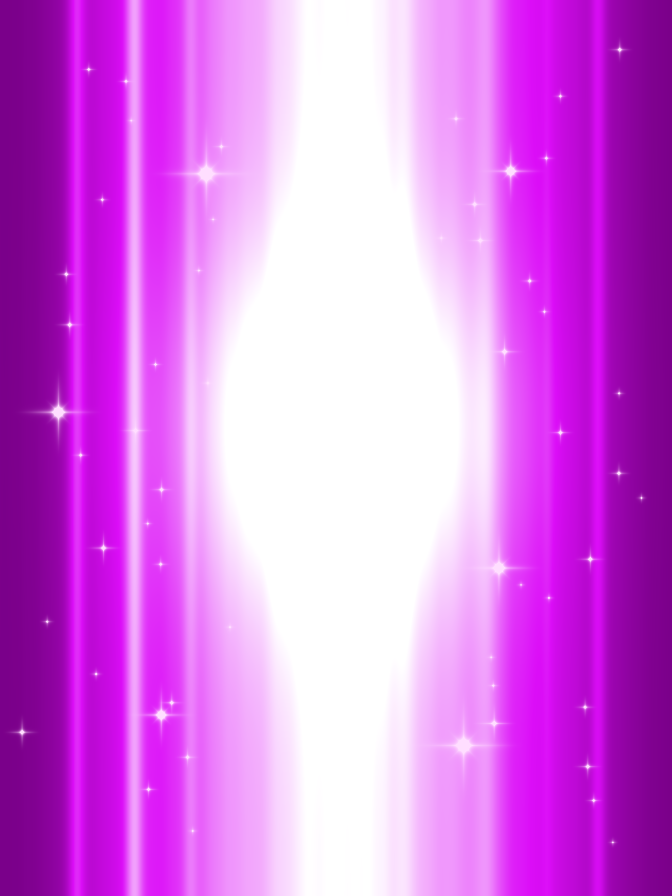
A Shadertoy shader for this background:

```glsl
const vec3 DEEP_PURPLE = vec3(0.48, 0.0, 0.54);
const vec3 MAGENTA = vec3(0.86, 0.05, 0.97);
const vec3 WHITE = vec3(1.0);
const vec3 SPARKLE_PINK = vec3(1.0, 0.87, 1.0);
const vec2 GLOW_CENTRE = vec2(0.508, 0.525);
const int SMALL_PER_SIDE = 25;

float hash(float n) {
    return fract(sin(n * 12.9898) * 43758.547);
}

// One-dimensional gradient noise
float gradientNoise(float x) {
    float cell = floor(x);
    float f = x - cell;
    float a = (hash(cell) * 2.0 - 1.0) * f;
    float b = (hash(cell + 1.0) * 2.0 - 1.0) * (f - 1.0);
    return mix(a, b, f * f * f * (f * (f * 6.0 - 15.0) + 10.0));
}

float bell(float x, float width) {
    float t = x / width;
    return exp(-t * t);
}

// Energy 0 is deep purple, 1 is magenta, 2 is white
vec3 energyColour(float energy) {
    vec3 shade = mix(DEEP_PURPLE, MAGENTA, clamp(energy, 0.0, 1.0));
    return mix(shade, WHITE, clamp(energy - 1.0, 0.0, 1.0));
}

float beamEnergy(float x) {
    float d = abs(x - GLOW_CENTRE.x);
    return 1.08 * (1.0 - smoothstep(0.24, 0.5, d))
         + 0.50 * (1.0 - smoothstep(0.15, 0.27, d))
         + 0.42 * (1.0 - smoothstep(0.03, 0.16, d));
}

float stripeEnergy(float x) {
    float left = 0.65 * bell(x - 0.113, 0.013)
               + 0.60 * bell(x - 0.200, 0.013)
               + 0.20 * bell(x - 0.283, 0.011);
    float right = 0.10 * bell(x - 0.605, 0.012)
                + 0.25 * bell(x - 0.725, 0.020)
                + 0.12 * bell(x - 0.815, 0.008)
                + 0.48 * bell(x - 0.890, 0.011);
    float panel = smoothstep(0.10, 0.125, x) * (1.0 - smoothstep(0.19, 0.25, x));
    return left + right + 0.12 * panel;
}

float glowEnergy(vec2 offset) {
    return 0.75 * bell(offset.x, 0.25) * bell(offset.y, 0.2);
}

// Tapered light streak along the x axis
float spike(vec2 p, float reach, float thickness) {
    float taper = max(0.0, 1.0 - abs(p.x) / reach);
    return taper * taper * exp(-abs(p.y) / thickness);
}

float sparkle(vec2 p, float reach, float diagonal) {
    float thickness = max(reach * 0.04, 0.0017);
    vec2 q = vec2(p.x + p.y, p.x - p.y) * 0.7071;
    float cross = spike(p, reach, thickness) + spike(p.yx, reach, thickness);
    float slanted = spike(q, reach * 0.42, thickness) + spike(q.yx, reach * 0.42, thickness);
    return cross + diagonal * slanted + 0.7 * bell(length(p), reach * 0.12);
}

vec2 arcPoint(vec2 start, vec2 slope, vec2 bend, float t) {
    return start + t * (slope + t * bend);
}

// Three large stars follow a curve down each side
float largeSparkles(vec2 uv, vec2 scale) {
    float light = 0.0;
    for (int i = 0; i < 3; i++) {
        float t = float(i);
        vec2 left = arcPoint(vec2(0.307, 0.806), vec2(-0.4065, -0.23), vec2(0.1865, -0.036), t);
        vec2 right = arcPoint(vec2(0.76, 0.809), vec2(0.0, -0.5655), vec2(-0.0175, 0.1225), t);
        light += sparkle((uv - left) * scale, 0.092 / (1.0 + 0.3 * t), 0.7);
        light += sparkle((uv - right) * scale, 0.092 / (1.6 - 0.3 * t), 0.7);
    }
    return light;
}

// Small stars are jittered through evenly spaced rows
float smallSparkles(vec2 uv, vec2 scale, float sideStart, float seed) {
    float light = 0.0;
    for (int i = 0; i < SMALL_PER_SIDE; i++) {
        float id = float(i) + seed;
        float row = (float(i) + hash(id + 0.37)) / float(SMALL_PER_SIDE);
        vec2 centre = vec2(sideStart + 0.33 * hash(id + 0.71), 0.05 + 0.9 * row);
        float size = hash(id + 0.13);
        float reach = mix(0.010, 0.036, size * size);
        light += mix(0.5, 0.85, size) * sparkle((uv - centre) * scale, reach, 0.0);
    }
    return light;
}

void mainImage(out vec4 fragColor, in vec2 fragCoord) {
    vec2 uv = fragCoord / iResolution.xy;
    vec2 scale = vec2(1.0, iResolution.y / iResolution.x);

    // Curtain of light
    float energy = beamEnergy(uv.x) + stripeEnergy(uv.x) + glowEnergy(uv - GLOW_CENTRE);
    energy += 0.06 * gradientNoise(uv.x * 45.0);
    vec3 colour = energyColour(energy);

    // Scattered stars
    float light = largeSparkles(uv, scale);
    light += smallSparkles(uv, scale, 0.02, 3.0);
    light += smallSparkles(uv, scale, 0.64, 61.0);
    colour = mix(colour, SPARKLE_PINK, clamp(light, 0.0, 1.0) * step(energy, 2.0));

    fragColor = vec4(colour, 1.0);
}
```
